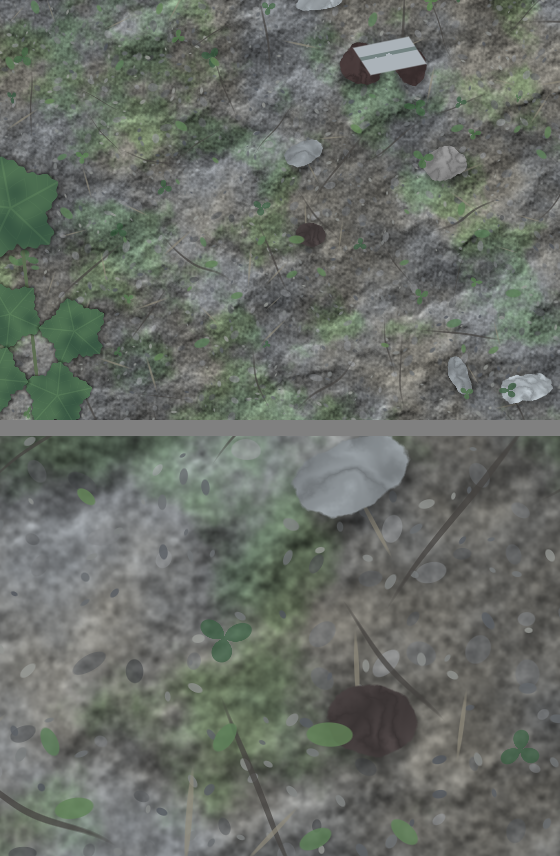
Top, the full canvas; bottom, a detail of the centre.
Write a WebGL 1 fragment shader that draws this texture.

```glsl
precision highp float;
uniform vec2 u_resolution;

#define SOIL_TONE 0.425
#define RELIEF 1.25
#define CLOD_SCALE 8.0
#define CLOD_CONTRAST 0.11
#define GRAIN 0.13
#define PEBBLE_SHARE 0.5
#define SEEDLING_SHARE 0.36
#define TWIG_SHARE 0.4
#define LEAF_DARK vec3(0.23, 0.35, 0.27)
#define LEAF_LIGHT vec3(0.35, 0.49, 0.35)
#define PLASTIC vec3(0.64, 0.67, 0.69)
#define WRAPPER_BROWN vec3(0.27, 0.22, 0.22)

float hash(vec2 p) {
  vec3 q = fract(p.xyx * 0.1031);
  q += dot(q, q.yzx + 33.33);
  return fract((q.x + q.y) * q.z);
}

float noise(vec2 p) {
  vec2 i = floor(p), f = fract(p);
  f = f * f * (3.0 - 2.0 * f);
  return mix(mix(hash(i), hash(i + vec2(1, 0)), f.x),
             mix(hash(i + vec2(0, 1)), hash(i + vec2(1, 1)), f.x), f.y);
}

vec2 rotate(vec2 p, float a) {
  return vec2(cos(a) * p.x + sin(a) * p.y, cos(a) * p.y - sin(a) * p.x);
}

float fbm(vec2 p) {
  float sum = 0.0, amp = 0.5;
  for (int i = 0; i < 6; i++) {
    sum += amp * noise(p);
    p = rotate(p, 0.6) * 2.03 + 17.0;
    amp *= 0.5;
  }
  return sum;
}

// Flat-topped clods standing on rough soil, stretched along a diagonal
float clods(vec2 p) {
  vec2 q = rotate(p, 0.5) * vec2(0.85, 1.15);
  return smoothstep(0.5, 0.64, fbm(q * CLOD_SCALE + 4.0));
}

float height(vec2 p) {
  return fbm(p * 13.0) + 0.14 * clods(p);
}

// One randomly turned shape per cell: ovals, or three-bladed when lobed is 1
float scatter(vec2 p, float cells, float share, vec2 size, float lobed, out float id) {
  vec2 q = p * cells;
  float cover = 0.0;
  id = 0.0;
  for (int j = -1; j <= 1; j++) {
    for (int i = -1; i <= 1; i++) {
      vec2 cell = floor(q) + vec2(i, j);
      float seed = hash(cell + cells);
      if (hash(cell + 71.3) > share) continue;
      vec2 centre = cell + 0.2 + 0.6 * vec2(seed, hash(cell + 9.7));
      vec2 extent = size * (0.5 + hash(cell + 23.1));
      vec2 d = rotate(q - centre, 6.283 * hash(cell + 41.9)) / extent;
      float rim = mix(1.0, abs(cos(1.5 * atan(d.y, d.x))), lobed);
      float inside = (rim - length(d)) * min(extent.x, extent.y) / cells;
      float m = clamp(0.5 + inside * u_resolution.y, 0.0, 1.0);
      if (m > cover) { cover = m; id = seed; }
    }
  }
  return cover;
}

// Crumpled patch with a ragged edge and a shadow below it
vec3 paintPatch(vec3 col, vec2 p, vec2 centre, vec2 size, float turn, vec3 tint) {
  vec2 d = rotate(p - centre, turn) / size;
  float r = length(d) + 0.7 * (fbm(p * 28.0) - 0.5);
  float fold = abs(noise(p * 42.0 + 5.0 * fbm(p * 18.0)) - 0.5);
  col *= 1.0 - 0.3 * smoothstep(1.35, 0.85, r + 0.25 * d.y);
  return mix(col, tint * (0.78 + 0.65 * fold), smoothstep(1.04, 0.96, r));
}

// Broad five-lobed leaf with pale veins
vec3 paintLeaf(vec3 col, vec2 p, vec2 centre, float radius, float turn) {
  vec2 d = rotate(p - centre, turn) / radius;
  float a = atan(d.y, d.x), r = length(d);
  float rim = 0.84 + 0.13 * cos(5.0 * a) + 0.025 * cos(25.0 * a) + 0.1 * (noise(d * 3.0 + turn) - 0.5);
  float spread = abs(fract(a * 0.79577 + 0.5) - 0.5) * r;
  float side = abs(fract(r * 4.5 - spread * 4.0) - 0.5);
  float vein = max(smoothstep(0.025, 0.005, spread), 0.35 * smoothstep(0.07, 0.0, side));
  vec3 green = mix(LEAF_DARK, LEAF_LIGHT, 0.8 * noise(d * 2.5 + turn) + 0.35 * vein - 0.1);
  col *= 1.0 - 0.45 * smoothstep(0.15, -0.05, r - rim);
  return mix(col, green, smoothstep(0.012, -0.012, r - rim));
}

float segment(vec2 p, vec2 a, vec2 b) {
  vec2 ab = b - a;
  return length(p - a - ab * clamp(dot(p - a, ab) / dot(ab, ab), 0.0, 1.0));
}

void main() {
  vec2 p = gl_FragCoord.xy / u_resolution.y;
  float px = 1.0 / u_resolution.y, id;

  // Lit soil
  float light = height(p) - height(p + vec2(-0.003, 0.006));
  float tone = SOIL_TONE + RELIEF * light + CLOD_CONTRAST * (clods(p) - 0.45);
  tone += GRAIN * (noise(p * 190.0) - 0.5) + 0.16 * (fbm(p * 4.0 + 30.0) - 0.5);
  float warmth = smoothstep(0.3, 0.7, fbm(p * 6.0 + 50.0));
  vec3 col = tone * mix(vec3(0.97, 1.0, 1.03), vec3(1.02, 1.0, 0.94), warmth);
  col = mix(col, col * vec3(0.92, 1.06, 0.88), smoothstep(0.5, 0.7, fbm(p * 9.0 + 80.0)));

  // Pebbles, twigs and straws
  vec2 bent = p + 0.025 * (vec2(noise(p * 11.0), noise(p * 11.0 + 40.0)) - 0.5);
  float m = scatter(bent, 26.0, PEBBLE_SHARE, vec2(0.22, 0.15), 0.0, id);
  col = mix(col, vec3(0.3, 0.31, 0.32) + 0.27 * id + light, 0.65 * m);
  m = scatter(bent, 48.0, 0.25, vec2(0.22, 0.13), 0.0, id);
  col = mix(col, mix(vec3(0.31, 0.33, 0.36), vec3(0.62, 0.63, 0.61), id), 0.8 * m);
  m = scatter(bent + 3.0, 7.0, TWIG_SHARE, vec2(0.42, 0.014), 0.0, id);
  col = mix(col, vec3(0.27, 0.26, 0.25), 0.75 * m);
  m = scatter(p + 6.0, 13.0, 0.2, vec2(0.3, 0.022), 0.0, id);
  col = mix(col, vec3(0.56, 0.54, 0.48), 0.7 * m);

  // Stone, hollow and litter
  col = paintPatch(col, p, vec2(1.06, 0.61), vec2(0.05, 0.04), 0.2, vec3(0.56));
  col = paintPatch(col, p, vec2(0.74, 0.44), vec2(0.035, 0.026), 0.0, vec3(0.29, 0.26, 0.26));
  col = paintPatch(col, p, vec2(0.725, 0.635), vec2(0.045, 0.03), 0.4, PLASTIC * 0.9);
  col = paintPatch(col, p, vec2(1.25, 0.075), vec2(0.06, 0.034), 0.15, PLASTIC * 1.08);
  col = paintPatch(col, p, vec2(1.094, 0.106), vec2(0.022, 0.045), 0.4, PLASTIC * 0.9);
  col = paintPatch(col, p, vec2(0.76, 0.997), vec2(0.058, 0.02), 0.1, PLASTIC * 1.08);
  col = paintPatch(col, p, vec2(0.86, 0.845), vec2(0.048, 0.05), 0.0, WRAPPER_BROWN);
  col = paintPatch(col, p, vec2(0.975, 0.845), vec2(0.036, 0.045), 0.0, WRAPPER_BROWN);
  vec2 w = rotate(p - vec2(0.928, 0.867), 0.2);
  w.x += 0.4 * w.y;
  vec2 gap = abs(w) - vec2(0.068, 0.036);
  float band = smoothstep(0.006, 0.003, abs(w.y - 0.006)) * step(0.3, noise(w * 60.0));
  vec3 paper = mix(PLASTIC * 1.05, vec3(0.3, 0.38, 0.36), 0.6 * band);
  col = mix(col, paper, smoothstep(px, -px, max(gap.x, gap.y)));

  // Seedlings
  m = scatter(bent, 8.5, SEEDLING_SHARE, vec2(0.17, 0.14), 1.0, id);
  col = mix(col, mix(LEAF_DARK, vec3(0.38, 0.53, 0.33), id) + 0.5 * light, 0.85 * m);
  m = scatter(p + 2.0, 15.0, 0.14, vec2(0.19, 0.1), 0.0, id);
  col = mix(col, mix(LEAF_LIGHT, vec3(0.4, 0.53, 0.34), id), 0.8 * m);

  // Large plant: leaves around a stem
  float stem = segment(p, vec2(0.055, 0.4), vec2(0.088, 0.1));
  col = mix(col, vec3(0.36, 0.43, 0.32), smoothstep(0.005, 0.003, stem));
  for (int i = 0; i < 4; i++) {
    float around = 2.1 - 1.57 * float(i);
    vec2 centre = vec2(0.08, 0.155) + 0.112 * vec2(cos(around), sin(around));
    col = paintLeaf(col, p, centre, 0.082, around);
  }
  col = paintLeaf(col, p, vec2(0.025, 0.505), 0.128, 0.5);

  gl_FragColor = vec4(clamp(col, 0.0, 1.0), 1.0);
}
```
